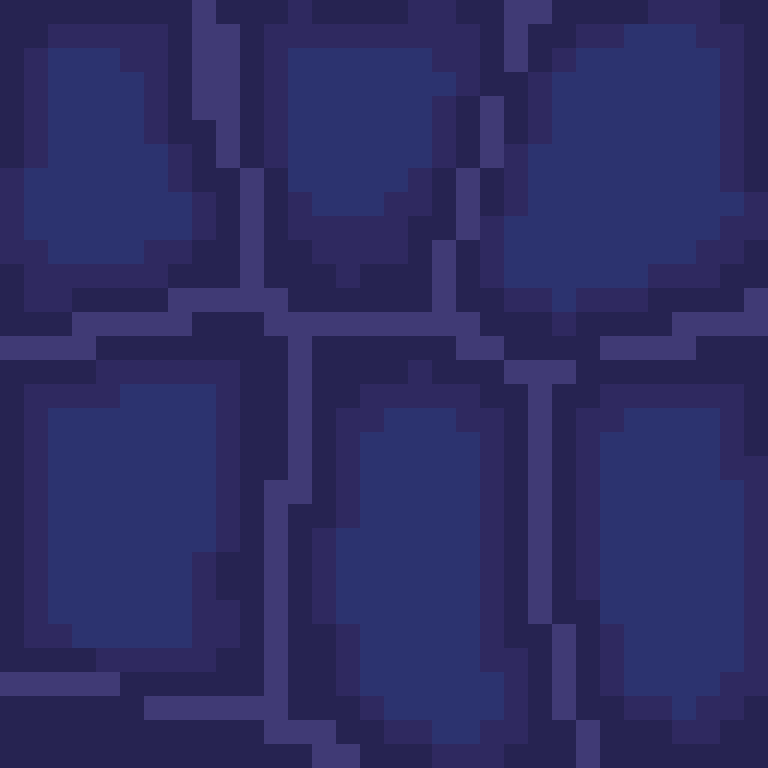
Reproduce this texture procedurally as a Shadertoy shader.

```glsl
const vec3 STONE_COLOR = vec3(0.173, 0.200, 0.435);
const vec3 BEVEL_COLOR = vec3(0.186, 0.162, 0.376);
const vec3 SHADE_COLOR = vec3(0.150, 0.138, 0.316);
const vec3 SEAM_COLOR  = vec3(0.251, 0.226, 0.459);

const float BLOCKS = 32.0;         // blocks across the canvas
const int   STONES = 7;            // two full rows of three, plus one at the foot
const float SEAM_HALF = 0.56;      // widths below are in blocks
const float SHADE_END = 1.68;
const float BEVEL_END = 2.68;
const float BORDER_OFFSET = 1.0;
const float CORNER_SHARPNESS = 1.3;
const float WARP_SIZE = 4.5;
const float WARP_AMOUNT = 1.6;

const float TOP_ROW = 0.82;        // stone layout in canvas units
const float ROW_STEP = 0.48;
const float STAGGER = 0.04;
const float ROW_WAVE = 0.075;
const float JITTER = 0.02;

float hash(vec2 p) {
    return fract(sin(dot(p, vec2(127.1, 311.7))) * 43758.5453);
}

float noise(vec2 p) {
    vec2 i = floor(p), f = fract(p);
    f = f * f * (3.0 - 2.0 * f);
    return mix(mix(hash(i), hash(i + vec2(1, 0)), f.x),
               mix(hash(i + vec2(0, 1)), hash(i + vec2(1, 1)), f.x), f.y);
}

// Centre of one stone, in blocks
vec2 stoneCentre(int n) {
    float col = float(n % 3), row = float(n / 3);
    vec2 centre = vec2((col + 0.5) / 3.0 + STAGGER * (2.0 * mod(row, 2.0) - 1.0),
                       TOP_ROW - ROW_STEP * row);
    centre.y += ROW_WAVE * sin(2.1 * col) * (1.0 - 1.4 * row);
    vec2 jitter = vec2(hash(vec2(col, row)), hash(vec2(row + 7.0, col))) - 0.5;
    return BLOCKS * (centre + JITTER * jitter);
}

vec3 wallColor(vec2 uv) {
    // Snap to blocks, then bend the lines
    vec2 block = floor(uv * BLOCKS) + 0.5;
    vec2 q = block / WARP_SIZE;
    vec2 p = block + WARP_AMOUNT * (vec2(noise(q), noise(q + 31.7)) - 0.5);

    // Nearest stone
    vec2 home = vec2(0.0);
    int owner = 0;
    float nearest = 1e9;
    for (int n = 0; n < STONES; n++) {
        vec2 centre = stoneCentre(n);
        float d = distance(p, centre);
        if (d < nearest) {
            nearest = d;
            home = centre;
            owner = n;
        }
    }

    // Sharp distance for the seam, rounded distance for the inset bands
    float seam = 1e9;
    float blend = 0.0;
    for (int n = 0; n < STONES; n++) {
        if (n == owner) continue;
        vec2 centre = stoneCentre(n);
        float d = dot(0.5 * (home + centre) - p, normalize(centre - home));
        seam = min(seam, d);
        blend += exp(-CORNER_SHARPNESS * d);
    }
    vec2 low = exp(-CORNER_SHARPNESS * (p + BORDER_OFFSET));
    vec2 high = exp(-CORNER_SHARPNESS * (BLOCKS - p + BORDER_OFFSET));
    blend += low.x + low.y + high.x + high.y;
    float inset = -log(blend) / CORNER_SHARPNESS;

    if (seam < SEAM_HALF) return SEAM_COLOR;
    if (inset < SHADE_END) return SHADE_COLOR;
    if (inset < BEVEL_END) return BEVEL_COLOR;
    return STONE_COLOR;
}

void mainImage(out vec4 fragColor, in vec2 fragCoord) {
    // Four samples smooth the block edges
    vec3 color = vec3(0.0);
    for (int s = 0; s < 4; s++) {
        vec2 offset = vec2(s % 2, s / 2) * 0.5 - 0.25;
        color += wallColor((fragCoord + offset) / iResolution.xy);
    }
    fragColor = vec4(color / 4.0, 1.0);
}
```
